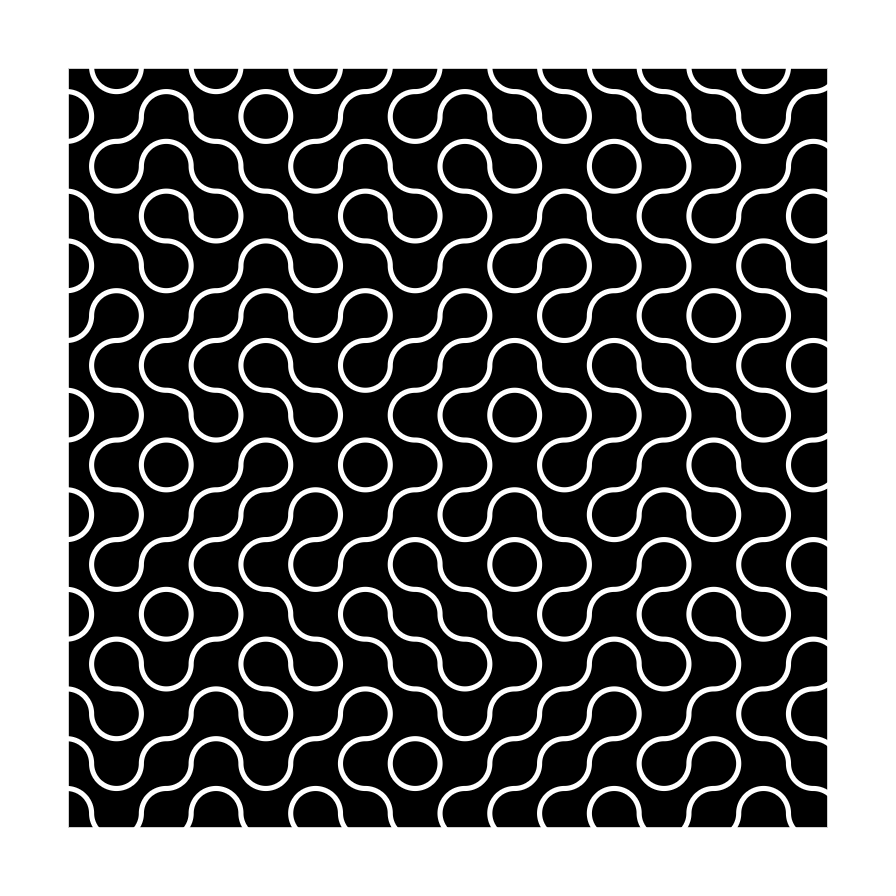
This pattern is drawn by a WebGL 1 fragment shader. Its source:

```glsl
precision highp float;
// Truchet labyrinth: each square tile holds two quarter-circle arcs, turned at
// random, which join into winding white lines and rings on a black square.
// An even white margin frames the square; the tile grid wraps at the canvas edge.

uniform vec2 u_resolution;

#define TILES 18.0                    // whole tiles across the canvas
#define GRID_OFFSET vec2(1.34, 1.66)  // grid origin, in tiles
#define LINE_WIDTH 0.103              // stroke width, in tiles
#define SQUARE_HALF 0.4232            // half side of the square, in canvas units
#define SEED 17.0
#define INK vec3(1.0)
#define GROUND vec3(0.0)

float hash(vec2 cell) {
  vec3 q = fract(vec3(cell.xyx + SEED) * vec3(0.1031, 0.1030, 0.0973));
  q += dot(q, q.yzx + 33.33);
  return fract((q.x + q.y) * q.z);
}

// Distance to the centre line of the arcs, in tiles
float truchetDistance(vec2 p) {
  vec2 cell = mod(floor(p), TILES);
  vec2 local = fract(p);
  if (hash(cell) < 0.5) local.x = 1.0 - local.x;
  float toCorner = min(length(local), length(1.0 - local));
  return abs(toCorner - 0.5);
}

// Coverage of a shape from its signed distance, one pixel soft
float coverage(float dist, float pixel) {
  return clamp(0.5 - dist / pixel, 0.0, 1.0);
}

void main() {
  vec2 uv = gl_FragCoord.xy / u_resolution;
  float pixel = 1.0 / min(u_resolution.x, u_resolution.y);

  // Arcs
  float arcs = truchetDistance(uv * TILES - GRID_OFFSET) - 0.5 * LINE_WIDTH;
  float line = coverage(arcs / TILES, pixel);

  // Square inside the margin
  vec2 fromCentre = abs(uv - 0.5);
  float square = coverage(max(fromCentre.x, fromCentre.y) - SQUARE_HALF, pixel);

  gl_FragColor = vec4(mix(INK, GROUND, square * (1.0 - line)), 1.0);
}
```
